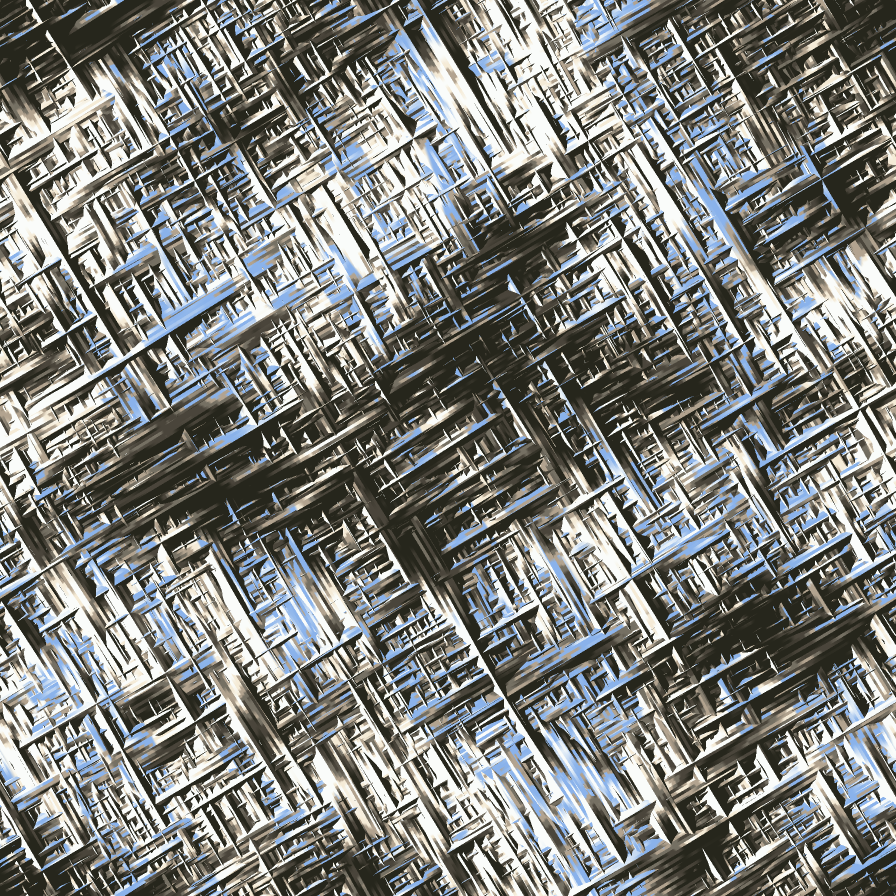
Write a Shadertoy shader that draws this texture.

```glsl
// Tiling field of crossed, splintered crystal blades in white, sky blue, tan and black

const float TAU = 6.2831853;

float hash(ivec2 cell, int seed) {
    uint h = uint(cell.x) + uint(cell.y) * 65536u;
    h ^= uint(seed) * 0x9e3779b9u;
    h = (h ^ (h >> 16)) * 0x7feb352du;
    h = (h ^ (h >> 15)) * 0x846ca68bu;
    h ^= h >> 16;
    return float(h >> 8) / 16777216.0;
}

// Random height at a grid knot; the slanted grid wraps with the canvas
float knot(int i, int j, ivec2 n, int seed) {
    int period = 34 * n.x * n.y;
    ivec2 cell = ivec2(5 * i * n.y - 3 * j * n.x, 3 * i * n.y + 5 * j * n.x);
    return hash((cell + 8 * period) % period, seed);
}

// Height along one column, each column shifted by its own phase
float column(int i, float along, ivec2 n, int seed) {
    float y = along * float(n.y) + hash(ivec2((i + 8 * n.x) % n.x, 7), seed + 40);
    int j = int(floor(y));
    return mix(knot(i, j, n, seed), knot(i, j + 1, n, seed), fract(y));
}

// Faceted ridges running along p.y: x = height, y = slope across
vec2 blades(vec2 p, ivec2 n, int seed) {
    float x = p.x * float(n.x);
    int i = int(floor(x));
    float left = column(i, p.y, n, seed);
    float right = column(i + 1, p.y, n, seed);
    return vec2(mix(left, right, fract(x)), right - left);
}

// Colour ramp from shadow to light; lit faces are sunny cream or sky blue
vec3 shade(float tone, float sky) {
    vec3 c = mix(vec3(0.15, 0.15, 0.11), vec3(0.29, 0.27, 0.23), smoothstep(0.14, 0.30, tone));
    c = mix(c, vec3(0.46, 0.44, 0.39), smoothstep(0.36, 0.42, tone));
    c = mix(c, vec3(0.70, 0.64, 0.56), smoothstep(0.47, 0.52, tone));
    vec3 lit = mix(vec3(0.96, 0.92, 0.84), vec3(0.54, 0.70, 0.92), sky);
    c = mix(c, lit, smoothstep(0.57, 0.61, tone));
    vec2 whiteRange = mix(vec2(0.64, 0.74), vec2(0.72, 1.10), sky);
    return mix(c, vec3(0.98, 0.99, 0.98), smoothstep(whiteRange.x, whiteRange.y, tone));
}

vec3 crystal(vec2 uv) {
    // Slight bending varies the blade angles
    uv += 0.002 * sin(TAU * vec2(uv.x + 3.0 * uv.y, 3.0 * uv.x - 2.0 * uv.y));
    vec2 steepAxes = vec2(5.0 * uv.x + 3.0 * uv.y, 5.0 * uv.y - 3.0 * uv.x);
    vec2 shallowAxes = vec2(steepAxes.y, -steepAxes.x);

    // Broad patches of light and shadow, shadows being deeper
    float light = blades(shallowAxes, ivec2(2, 1), 1).x - 0.5;
    float exposure = light * (light < 0.0 ? 1.35 : 0.8);

    // Keep the highest blade of three sizes in both directions
    float top = -1.0, slope = 0.0;
    bool steep = true;
    for (int k = 0; k < 3; k++) {
        ivec2 n = k == 0 ? ivec2(12, 2) : k == 1 ? ivec2(23, 4) : ivec2(40, 8);
        float size = 1.0 - 0.09 * float(k);
        vec2 a = blades(steepAxes, n, 10 + k);
        vec2 b = blades(shallowAxes, n, 20 + k);
        a.x = a.x * size + 0.2 * light;
        b.x = b.x * size - 0.2 * light;
        if (a.x > top) { top = a.x; slope = 1.3 * a.y; steep = true; }
        if (b.x > top) { top = b.x; slope = -0.9 * b.y; steep = false; }
    }

    // Patches of sky reflection, mostly on shallow blades
    float reflection = blades(steepAxes, ivec2(5, 1), 5).x;
    float skyStart = steep ? 0.58 : 0.36;
    float sky = smoothstep(skyStart, skyStart + 0.06, reflection);

    // Fine scratches follow the blade
    float scratch = blades(steep ? steepAxes : shallowAxes, ivec2(50, 5), 30).y;
    return shade(0.5 + slope + 0.4 * scratch + exposure, sky);
}

void mainImage(out vec4 fragColor, in vec2 fragCoord) {
    // Four samples smooth the edges
    vec3 sum = vec3(0.0);
    for (int s = 0; s < 4; s++) {
        vec2 offset = vec2(s % 2, s / 2) * 0.5 - 0.25;
        sum += crystal((fragCoord + offset) / iResolution.xy);
    }
    fragColor = vec4(sum / 4.0, 1.0);
}
```
